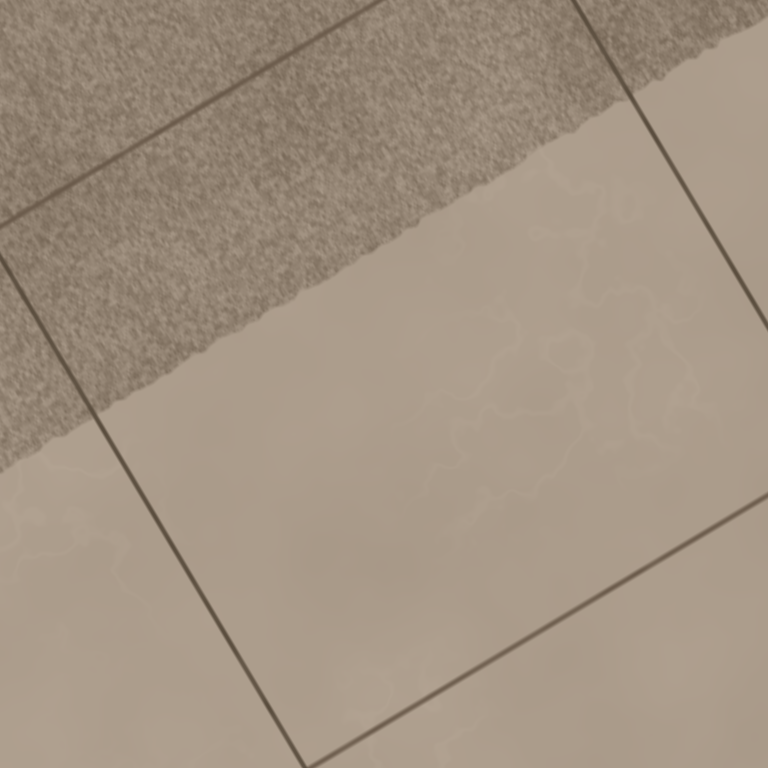
Write a WebGL 1 fragment shader that draws this texture.

```glsl
precision highp float;
uniform vec2 u_resolution;

// Layout, in canvas units
const float TILT = 0.5376;
const float TILE_SIZE = 0.8122;
const vec2 GRID_ORIGIN = vec2(0.341, -0.207);
const float ROUGH_START = 0.331;
const float ROUGH_EDGE_WOBBLE = 0.007;
const vec2 JOINT_HALF_WIDTH = vec2(0.0030, 0.0032);
const vec2 JOINT_SOFTNESS = vec2(0.0022, 0.0030);

// Surface
const vec2 GRAIN_FREQUENCY = vec2(215.0, 135.0);
const float GRAIN_STRENGTH = 0.17;
const float ROUGH_MOTTLE = 0.10;
const float SMOOTH_MOTTLE = 0.035;
const float VEIN_STRENGTH = 0.012;
const float TILE_VARIATION = 0.008;

const vec3 SMOOTH_STONE = vec3(0.672, 0.612, 0.546);
const vec3 ROUGH_STONE = vec3(0.565, 0.505, 0.440);
const vec3 COLUMN_JOINT = vec3(0.345, 0.295, 0.235);
const vec3 ROW_JOINT = vec3(0.415, 0.352, 0.290);

float hash(vec2 p) {
  vec3 q = fract(vec3(p.xyx) * 0.1031);
  q += dot(q, q.yzx + 33.33);
  return fract((q.x + q.y) * q.z);
}

float noise(vec2 p) {
  vec2 cell = floor(p);
  vec2 f = fract(p);
  f = f * f * (3.0 - 2.0 * f);
  float low = mix(hash(cell), hash(cell + vec2(1.0, 0.0)), f.x);
  float high = mix(hash(cell + vec2(0.0, 1.0)), hash(cell + 1.0), f.x);
  return mix(low, high, f.y);
}

float fbm(vec2 p) {
  float sum = 0.0;
  float weight = 0.5;
  for (int i = 0; i < 4; i++) {
    sum += weight * noise(p);
    p = mat2(1.6, 1.2, -1.2, 1.6) * p + 17.3;
    weight *= 0.5;
  }
  return sum / 0.9375;
}

vec3 smoothStone(vec2 p) {
  float cloud = fbm(p * 6.0 + 40.0) - 0.5;
  float ridge = 1.0 - abs(2.0 * fbm(p * 13.0 + 71.0) - 1.0);
  float patches = smoothstep(0.45, 0.75, noise(p * 4.0 + 23.0));
  float veins = smoothstep(0.88, 1.0, ridge) * patches;
  return SMOOTH_STONE + SMOOTH_MOTTLE * cloud + VEIN_STRENGTH * veins;
}

vec3 roughStone(vec2 p) {
  vec2 g = p * GRAIN_FREQUENCY;
  float grain = 0.65 * noise(g + 300.0) + 0.35 * noise(g * 1.9 + 510.0) - 0.5;
  float cloud = fbm(p * 5.0 + 90.0) - 0.5;
  return ROUGH_STONE + GRAIN_STRENGTH * grain + ROUGH_MOTTLE * cloud;
}

void main() {
  float canvas = min(u_resolution.x, u_resolution.y);
  float pixel = 1.0 / canvas;
  vec2 uv = gl_FragCoord.xy / canvas;

  // Axes along and across the tile rows
  float c = cos(TILT);
  float s = sin(TILT);
  vec2 p = vec2(c * uv.x + s * uv.y, c * uv.y - s * uv.x);
  vec2 grid = (p - GRID_ORIGIN) / TILE_SIZE;

  // Smooth and rough finishes with a ragged border
  float wobble = noise(vec2(p.x * 75.0 + 200.0, 8.0)) - 0.5;
  float border = p.y - ROUGH_START + ROUGH_EDGE_WOBBLE * wobble;
  float rough = smoothstep(-0.002 - pixel, 0.002 + pixel, border);
  vec3 color = mix(smoothStone(p), roughStone(p), rough);
  color += TILE_VARIATION * (hash(floor(grid) + 60.0) - 0.5);

  // Joints
  vec2 edge = abs(fract(grid + 0.5) - 0.5) * TILE_SIZE;
  vec2 blur = max(JOINT_SOFTNESS, vec2(pixel));
  vec2 joint = 1.0 - smoothstep(JOINT_HALF_WIDTH - blur, JOINT_HALF_WIDTH + blur, edge);
  joint *= 0.82 + 0.18 * noise(p * 45.0 + 130.0);
  color = mix(color, ROW_JOINT, joint.y);
  color = mix(color, COLUMN_JOINT, joint.x);

  gl_FragColor = vec4(color, 1.0);
}
```
